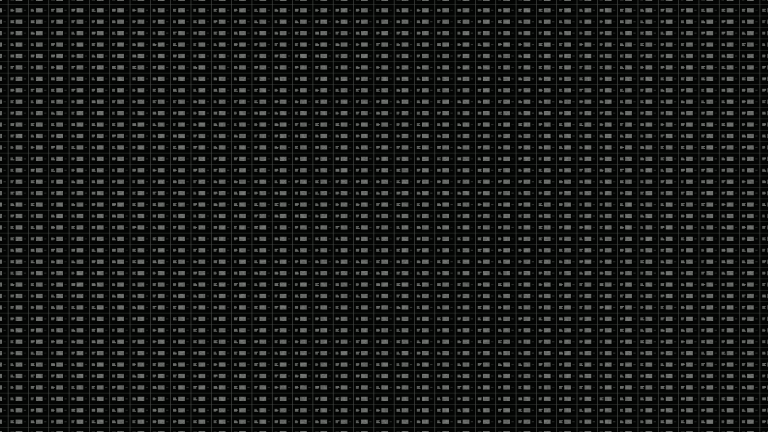
Reproduce this pattern procedurally as a Shadertoy shader.

```glsl
// Dark grid of small wide panels, each with a ragged tag, a grey block and a faint tick.

const float REPEATS = 37.8;                      // panels across and down, one centred
const vec3 GROUND = vec3(0.010, 0.017, 0.010);
const vec3 RULE_V = vec3(0.27, 0.28, 0.27);
const vec3 RULE_H = vec3(0.17, 0.18, 0.17);
const vec3 BLOCK = vec3(0.45, 0.46, 0.45);
const vec3 TAG = vec3(0.43, 0.44, 0.43);
const vec3 TICK = vec3(0.22, 0.23, 0.22);

// Positions and half sizes, as fractions of a panel
const vec2 RULE_HALF = vec2(0.016, 0.028);
const vec2 BLOCK_POS = vec2(0.035, 0.0);
const vec2 BLOCK_HALF = vec2(0.165, 0.185);
const vec2 TICK_POS = vec2(0.33, 0.0);
const vec2 TICK_HALF = vec2(0.055, 0.045);
const float TAG_LEFT = -0.385;
const float TAG_LENGTH = 0.195;
const float TAG_ROW = 0.085;
const float BLOCK_WEAR = 0.22;
const vec2 WEAR_GRAIN = vec2(14.0, 9.0);

float hash(vec2 p) {
    vec3 q = fract(vec3(p.xyx) * 0.1031);
    q += dot(q, q.yzx + 33.33);
    return fract((q.x + q.y) * q.z);
}

float valueNoise(vec2 p) {
    vec2 i = floor(p);
    vec2 f = fract(p);
    f = f * f * (3.0 - 2.0 * f);
    return mix(mix(hash(i), hash(i + vec2(1, 0)), f.x),
               mix(hash(i + vec2(0, 1)), hash(i + vec2(1, 1)), f.x), f.y);
}

// Share of a pixel's footprint covered by a box
float boxCoverage(vec2 p, vec2 halfSize, vec2 footprint) {
    vec2 low = max(p - 0.5 * footprint, -halfSize);
    vec2 high = min(p + 0.5 * footprint, halfSize);
    vec2 share = max(high - low, 0.0) / footprint;
    return share.x * share.y;
}

// Three stacked strokes of uneven length
float tagCoverage(vec2 p, vec2 cell, vec2 footprint) {
    float cover = 0.0;
    for (int i = 0; i < 3; i++) {
        float row = float(i) - 1.0;
        float seed = hash(cell + vec2(17.0, 5.0) * float(i + 1) + 200.0);
        float len = TAG_LENGTH * mix(0.6, 1.0, seed);
        vec2 centre = vec2(TAG_LEFT + 0.5 * len, row * TAG_ROW);
        float ink = mix(0.7, 1.0, seed);
        cover += ink * boxCoverage(p - centre, vec2(0.5 * len, 0.5 * TAG_ROW), footprint);
    }
    return cover;
}

void mainImage(out vec4 fragColor, in vec2 fragCoord) {
    vec2 grid = (fragCoord / iResolution.xy - 0.5) * REPEATS;
    vec2 footprint = REPEATS / iResolution.xy;
    vec2 cell = floor(grid + 0.5);
    vec2 p = grid - cell;
    vec3 color = GROUND;

    // Rules along the panel edges
    vec2 edge = 0.5 - abs(p);
    float across = boxCoverage(vec2(0.0, edge.y), vec2(1.0, RULE_HALF.y), footprint);
    float down = boxCoverage(vec2(edge.x, 0.0), vec2(RULE_HALF.x, 1.0), footprint);
    color = mix(color, RULE_H, across);
    color = mix(color, RULE_V, down);

    // Grey block, mottled differently in each panel
    float grain = valueNoise(p * WEAR_GRAIN + cell * 7.3 + 400.0);
    float shade = 1.0 - BLOCK_WEAR * grain + 0.08 * (hash(cell + 90.0) - 0.3);
    color = mix(color, BLOCK * shade, boxCoverage(p - BLOCK_POS, BLOCK_HALF, footprint));

    // Ragged tag on the left, faint tick on the right
    color = mix(color, TAG, tagCoverage(p, cell, footprint));
    float tickInk = mix(0.4, 1.0, hash(cell + 310.0));
    color = mix(color, TICK, tickInk * boxCoverage(p - TICK_POS, TICK_HALF, footprint));

    fragColor = vec4(color, 1.0);
}
```
